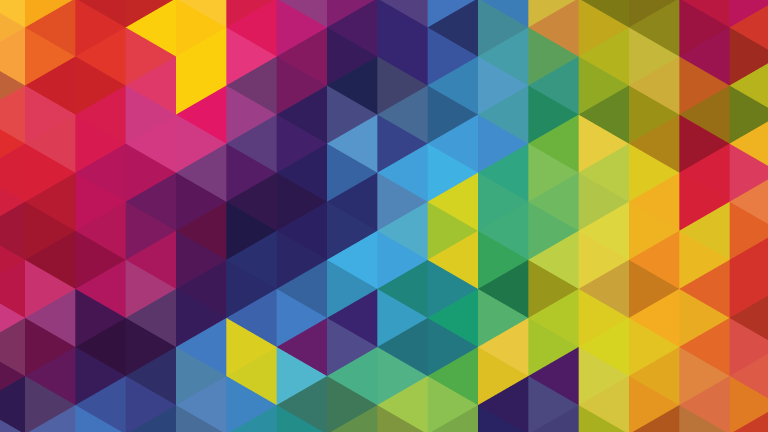
This background is drawn by a Shadertoy shader. Its source:

```glsl
// Mosaic of equilateral triangles with upright edges, coloured by a rainbow ramp
// that sweeps diagonally across the canvas. Overlapping translucent rhombi, found
// from the three strip families of the lattice, vary the hue and the shade.
#define EDGE 0.1345                 // triangle side, in canvas heights
#define ORIGIN vec2(0.058, -0.005)  // one lattice vertex
#define HUE_JITTER 0.085            // hue change between rhombi
#define TRI_JITTER 0.035            // hue change between triangles
#define VEIL 0.40                   // opacity of the overlaid rhombi
#define SHADE 0.30                  // depth of the dark rhombi
#define TINT 0.13                   // strength of the light rhombi
#define SAMPLES 3                   // antialiasing grid per axis

const vec3 RAMP[16] = vec3[16](
    vec3(0.99, 0.81, 0.05), vec3(0.96, 0.56, 0.13),
    vec3(0.90, 0.28, 0.15), vec3(0.87, 0.13, 0.18),
    vec3(0.82, 0.12, 0.25), vec3(0.89, 0.09, 0.41),
    vec3(0.62, 0.14, 0.49), vec3(0.32, 0.10, 0.38),
    vec3(0.18, 0.16, 0.46), vec3(0.26, 0.46, 0.75),
    vec3(0.25, 0.70, 0.90), vec3(0.09, 0.61, 0.43),
    vec3(0.42, 0.70, 0.22), vec3(0.84, 0.83, 0.13),
    vec3(0.97, 0.66, 0.13), vec3(0.83, 0.20, 0.17));

// Accent patches: centre (x, depth from top), radius, ramp position
const vec4 ACCENTS[12] = vec4[12](
    vec4(0.46, 0.09, 0.11, 0.00), vec4(1.40, 0.05, 0.16, 0.87),
    vec4(1.65, 0.05, 0.10, 0.33), vec4(1.70, 0.27, 0.10, 0.90),
    vec4(1.40, 0.38, 0.10, 0.85), vec4(1.64, 0.41, 0.10, 0.24),
    vec4(1.05, 0.55, 0.09, 0.86), vec4(0.58, 0.84, 0.09, 0.86),
    vec4(0.29, 0.66, 0.10, 0.36), vec4(1.23, 0.94, 0.12, 0.50),
    vec4(0.79, 0.80, 0.08, 0.49), vec4(1.14, 0.83, 0.08, 0.91));

float hash(vec2 p) {
    return fract(sin(dot(p, vec2(127.1, 311.7))) * 43758.5453);
}

vec3 rampColor(float t) {
    float s = clamp(t, 0.0, 1.0) * 15.0;
    int i = min(int(s), 14);
    return mix(RAMP[i], RAMP[i + 1], s - float(i));
}

// Ramp position at a point; the diagonal sweep turns upright toward the right
float rampField(vec2 p, float aspect) {
    float x = p.x / aspect, depth = 1.0 - p.y;
    float t = x + 0.5 * (1.0 - x) * depth;
    for (int i = 0; i < 12; i++) {
        vec4 a = ACCENTS[i];
        if (distance(vec2(p.x, depth), a.xy) < a.z) t = a.w;
    }
    return t;
}

vec3 mosaic(vec2 p, float aspect) {
    // Skewed lattice coordinates: columns, rising strips and falling strips
    vec2 q = (p - ORIGIN) / EDGE;
    float u = q.x / 0.8660254;
    float v = q.y - 0.5 * u;
    vec3 strip = floor(vec3(u, v, u + v));

    // Triangle centre, mapped back to the canvas
    float upper = strip.z - strip.x - strip.y;
    vec2 c = strip.xy + (1.0 + upper) / 3.0;
    vec2 centre = ORIGIN + EDGE * vec2(0.8660254 * c.x, c.y + 0.5 * c.x);

    // Each pair of strips crosses in one rhombus of two triangles
    float rhombA = hash(strip.xy);
    float rhombB = hash(strip.xz + 37.0);
    float rhombC = hash(strip.yz + 71.0);
    float large = hash(floor(strip.yz * 0.5) + 113.0);
    float tri = hash(strip.xy + 59.0 * upper + 17.0);

    // Base hue, then a translucent rhombus of a neighbouring hue
    float t = rampField(centre, aspect);
    t += HUE_JITTER * (rhombA - 0.5) + TRI_JITTER * (tri - 0.5);
    vec3 col = rampColor(t);
    vec3 veil = rampColor(t + 2.0 * HUE_JITTER * (rhombB - 0.5));
    col = mix(col, veil, VEIL * step(0.35, rhombC));

    // Dark and light layers
    col *= 1.0 - SHADE * smoothstep(0.62, 1.0, rhombC);
    col *= 1.0 - 0.5 * SHADE * step(0.75, large);
    return mix(col, vec3(1.0), TINT * step(0.72, rhombB));
}

void mainImage(out vec4 fragColor, in vec2 fragCoord) {
    float aspect = iResolution.x / iResolution.y;
    vec3 sum = vec3(0.0);
    for (int j = 0; j < SAMPLES; j++)
        for (int i = 0; i < SAMPLES; i++) {
            vec2 offset = (vec2(i, j) + 0.5) / float(SAMPLES) - 0.5;
            sum += mosaic((fragCoord + offset) / iResolution.y, aspect);
        }
    fragColor = vec4(sum / float(SAMPLES * SAMPLES), 1.0);
}
```
